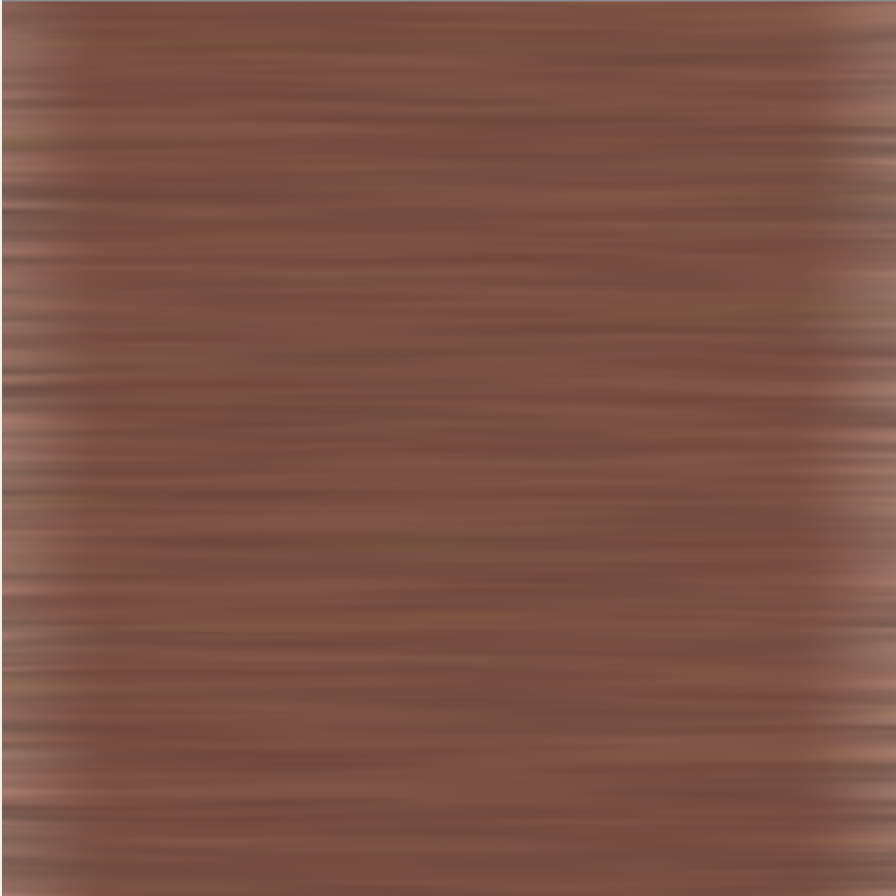
This texture is drawn by a three.js fragment shader. Its source:

```glsl
varying vec2 vUv;

float hash(vec2 p) {
  vec3 q = fract(vec3(p.xyx) * 0.1031);
  q += dot(q, q.yzx + 33.33);
  return fract((q.x + q.y) * q.z);
}

// One row of smooth noise, shifted by its own random offset
float rowNoise(float x, float row) {
  x += 20.0 * hash(vec2(row, 7.0));
  float cell = floor(x);
  float t = smoothstep(0.0, 1.0, x - cell);
  return mix(hash(vec2(cell, row)), hash(vec2(cell + 1.0, row)), t);
}

// Horizontal streaks, blended between neighbouring rows
float streaks(vec2 uv, vec2 frequency, float seed) {
  vec2 p = uv * frequency;
  float row = floor(p.y);
  float t = smoothstep(0.0, 1.0, p.y - row);
  return mix(rowNoise(p.x, row + seed), rowNoise(p.x, row + 1.0 + seed), t);
}

void main() {
  // Slight drift keeps the fibres from being perfectly straight
  vec2 uv = vUv;
  uv.y += 0.006 * (streaks(vUv, vec2(4.0, 12.0), 900.0) - 0.5);

  // Layered short fibres, from broad to fine
  float grain = 0.0;
  float weight = 0.42;
  vec2 frequency = vec2(4.0, 76.0);
  for (int i = 0; i < 3; i++) {
    grain += weight * (streaks(uv, frequency, 200.0 + 311.0 * float(i)) - 0.5);
    weight *= 0.8;
    frequency *= vec2(1.2, 1.5);
  }

  // Pale side margins with stronger fibres
  float reach = 0.115 + 0.02 * streaks(uv, vec2(1.0, 14.0), 1300.0);
  float sideDistance = min(vUv.x, 1.0 - vUv.x);
  float margin = 1.0 - smoothstep(-0.04, reach, sideDistance);
  float sheen = 0.8 + 0.4 * streaks(uv, vec2(1.0, 40.0), 1500.0);

  // Faint reddish and ochre tints over the brown base
  float redness = streaks(uv, vec2(3.6, 58.0), 1700.0) - 0.5;
  float ochre = smoothstep(0.75, 0.98, streaks(uv, vec2(4.5, 64.0), 1900.0));
  vec3 color = vec3(0.473, 0.311, 0.261);
  color += grain * vec3(0.105, 0.080, 0.072) * (1.0 + 2.0 * margin);
  color += redness * vec3(0.026, -0.006, 0.001);
  color += ochre * vec3(0.012, 0.012, -0.004) * (1.0 + margin);
  color += margin * sheen * vec3(0.095, 0.125, 0.125);

  // Hairline light rim on the left and top
  float leftRim = 1.0 - smoothstep(0.0016, 0.0028, vUv.x);
  float topRim = 1.0 - smoothstep(0.0010, 0.0024, 1.0 - vUv.y);
  color = mix(color, vec3(0.56, 0.54, 0.54), topRim);
  color = mix(color, vec3(0.95, 0.94, 0.93), leftRim);

  gl_FragColor = vec4(color, 1.0);
}
```
